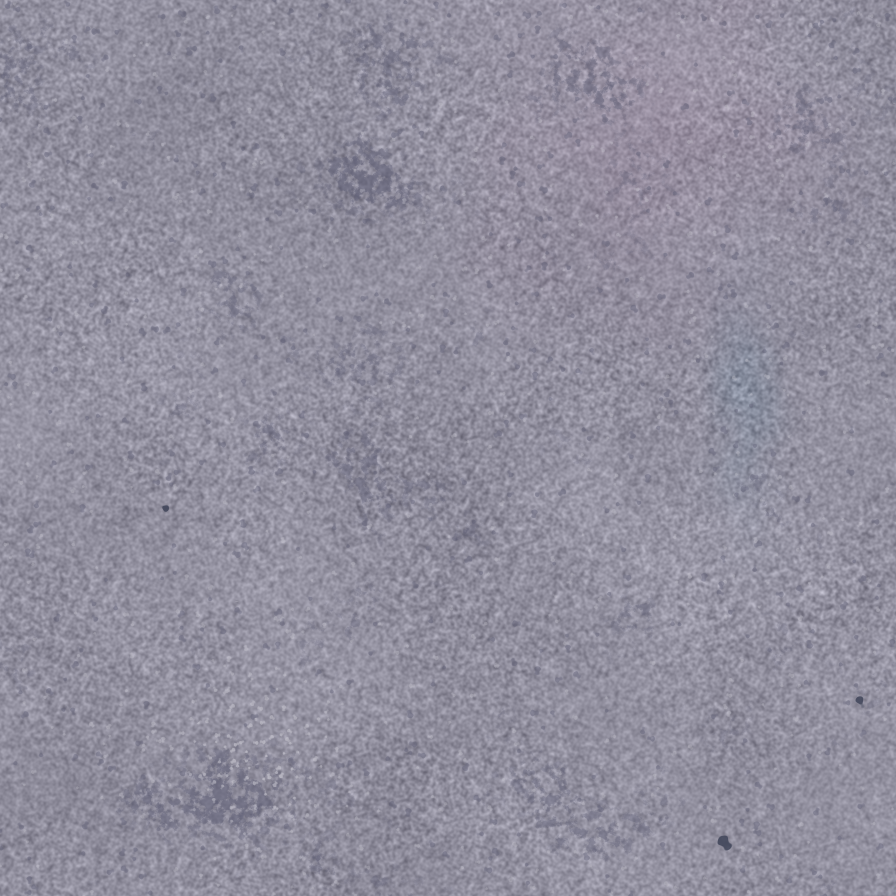
Give the GLSL for this texture, as a Shadertoy shader.

```glsl
// Weathered blue-grey stone: fine gradient-noise grain over soft clouds,
// with faint pink and blue tints, broken dark stains, pale flecks and pits.
// All sizes are in canvas units, so the surface scales with the resolution.

const vec3 STONE = vec3(0.571, 0.563, 0.622);
const vec3 STAIN = vec3(0.370, 0.370, 0.460);
const vec3 FLECK = vec3(0.800, 0.795, 0.830);
const vec3 PIT   = vec3(0.240, 0.260, 0.340);
const vec3 PINK  = vec3(0.024, -0.006, 0.006);
const vec3 BLUE  = vec3(-0.050, -0.014, -0.006);
const float TAU = 6.2831853;

// Integer hash of a lattice cell, two values in 0..1
vec2 hash2(vec2 cell, float seed) {
    uvec2 q = uvec2(ivec2(cell) + 4096) * uvec2(1597334673u, 3812015801u);
    uint n = (q.x ^ q.y ^ (uint(seed) * 2654435769u)) * 1597334673u;
    n ^= n >> 15;
    n *= 2246822519u;
    n ^= n >> 13;
    return vec2(n & 65535u, n >> 16) / 65535.0;
}

vec2 rotate(vec2 p, float angle) {
    float c = cos(angle), s = sin(angle);
    return vec2(c * p.x - s * p.y, s * p.x + c * p.y);
}

float cornerSlope(vec2 cell, vec2 offset, float seed) {
    float angle = TAU * hash2(cell, seed).x;
    return dot(vec2(cos(angle), sin(angle)), offset);
}

// Gradient noise, roughly -0.7..0.7
float gradientNoise(vec2 p, float seed) {
    vec2 i = floor(p), f = p - i;
    vec2 u = f * f * f * (f * (f * 6.0 - 15.0) + 10.0);
    vec2 e = vec2(1.0, 0.0);
    float low = mix(cornerSlope(i, f, seed), cornerSlope(i + e, f - e, seed), u.x);
    float high = mix(cornerSlope(i + e.yx, f - e.yx, seed),
                     cornerSlope(i + 1.0, f - 1.0, seed), u.x);
    return mix(low, high, u.y);
}

float fbm(vec2 p, float seed) {
    float sum = 0.0, gain = 0.6;
    for (int i = 0; i < 4; i++) {
        sum += gain * gradientNoise(p, seed + float(i));
        p = mat2(1.6, 1.2, -1.2, 1.6) * p;
        gain *= 0.55;
    }
    return sum;
}

// Soft elliptical falloff around a centre
float blob(vec2 uv, vec2 centre, vec2 radius) {
    vec2 d = (uv - centre) / radius;
    return exp(-dot(d, d));
}

// Scattered oval chips, one candidate per cell; size is a share of the cell
float scatter(vec2 uv, float cells, float share, float size, float seed, float pixel) {
    vec2 p = uv * cells, base = floor(p);
    float soft = pixel * cells, cover = 0.0;
    for (int k = 0; k < 9; k++) {
        vec2 cell = base + vec2(k % 3 - 1, k / 3 - 1);
        vec2 pick = hash2(cell, seed + 1.0);
        vec2 d = rotate(p - cell - hash2(cell, seed), TAU * pick.y);
        float reach = length(d * vec2(0.8, 1.25)) + 0.2 * size * sin(d.x * 4.0 / size);
        float radius = size * (0.5 + 0.5 * fract(pick.y * 7.0));
        float chip = 1.0 - smoothstep(radius - soft, radius + soft, reach);
        cover = max(cover, chip * step(pick.x, share));
    }
    return cover;
}

// Rotated grain sizes, centred on zero
float stoneGrain(vec2 uv) {
    return 0.105 * gradientNoise(rotate(uv, 0.5) * 245.0, 11.0)
         + 0.105 * gradientNoise(rotate(uv, 1.1) * 160.0, 12.0)
         + 0.075 * gradientNoise(rotate(uv, 2.0) * 92.0, 13.0)
         + 0.038 * gradientNoise(rotate(uv, 2.7) * 45.0, 14.0);
}

// Where dark stains gather
float stainZone(vec2 uv) {
    float zone = 0.95 * blob(uv, vec2(0.27, 0.11), vec2(0.085, 0.070));
    zone += 0.85 * blob(uv, vec2(0.30, 0.51), vec2(0.035, 0.045));
    zone += 0.70 * blob(uv, vec2(0.43, 0.78), vec2(0.120, 0.040));
    zone += 0.60 * blob(uv, vec2(0.71, 0.80), vec2(0.045, 0.080));
    zone += 0.60 * blob(uv, vec2(0.71, 0.32), vec2(0.030, 0.030));
    return zone + 0.80 * smoothstep(0.0, 0.4, fbm(uv * 6.0, 31.0));
}

void mainImage(out vec4 fragColor, in vec2 fragCoord) {
    float pixel = 1.0 / min(iResolution.x, iResolution.y);
    vec2 uv = fragCoord * pixel;

    // Clouds, and grain that is rougher in some zones
    float cloud = fbm(rotate(uv, 0.4) * 4.0, 21.0);
    float rough = 1.0 + 0.7 * fbm(uv * 5.0 + 5.0, 25.0)
                + 0.15 * blob(uv, vec2(0.56, 0.45), vec2(0.25, 0.20));
    vec3 colour = STONE + 0.065 * cloud + rough * stoneGrain(uv);
    colour += 0.022 * blob(uv, vec2(0.62, 0.45), vec2(0.09, 0.08));

    // Faint mineral tints
    vec2 warp = 0.16 * vec2(fbm(uv * 5.0, 41.0), fbm(uv * 5.0, 45.0));
    colour += PINK * blob(uv + warp, vec2(0.73, 0.87), vec2(0.17, 0.19));
    colour += BLUE * blob(uv + 0.6 * warp, vec2(0.84, 0.56), vec2(0.035, 0.110));

    // Broken stains
    float zone = stainZone(uv);
    float ragged = fbm(rotate(uv, 0.8) * 75.0, 51.0) + 0.32 * zone;
    float stain = smoothstep(0.18, 0.46, ragged) * clamp(zone, 0.0, 1.0);
    colour = mix(colour, STAIN, 0.60 * stain);

    // Pale flecks, denser beside the chipped patch, then rare dark pits
    float chipped = blob(uv, vec2(0.29, 0.15), vec2(0.08, 0.08));
    float fleck = scatter(uv, 110.0, 0.05 + 0.45 * chipped, 0.30, 61.0, pixel);
    colour = mix(colour, FLECK, (0.35 + 0.25 * chipped) * fleck);
    float speck = scatter(uv, 90.0, 0.07, 0.36, 71.0, pixel);
    colour = mix(colour, STAIN, 0.45 * speck);
    float pit = scatter(uv, 9.0, 0.04, 0.065, 81.0, pixel);
    colour = mix(colour, PIT, 0.85 * pit);

    fragColor = vec4(clamp(colour, 0.0, 1.0), 1.0);
}
```
